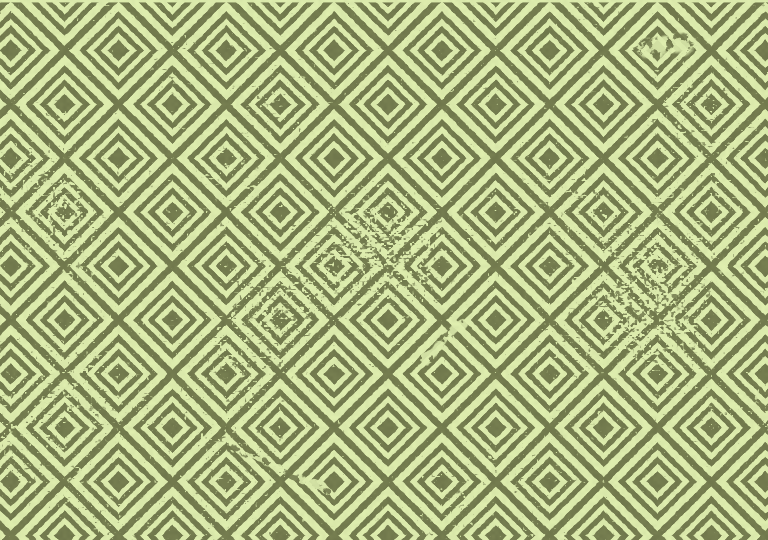
Give the GLSL for this pattern, as a Shadertoy shader.

```glsl
// Nested olive diamonds on pale lime, printed as a diagonal lattice with worn, speckled ink.

const vec3 PAPER = vec3(0.875, 0.935, 0.685);
const vec3 INK = vec3(0.435, 0.465, 0.295);
const float HALF_DIAGONAL = 0.0998;              // in canvas heights
const vec2 LATTICE_CENTRE = vec2(0.7185, 0.607);

float hash(vec2 p) {
    vec3 q = fract(vec3(p.xyx) * 0.1031);
    q += dot(q, q.yzx + 33.33);
    return fract((q.x + q.y) * q.z);
}

float noise(vec2 p) {
    vec2 i = floor(p), f = fract(p);
    f = f * f * (3.0 - 2.0 * f);
    return mix(mix(hash(i), hash(i + vec2(1, 0)), f.x),
               mix(hash(i + vec2(0, 1)), hash(i + vec2(1, 1)), f.x), f.y);
}

float fbm(vec2 p) {
    float sum = 0.0, amplitude = 0.5;
    for (int i = 0; i < 4; i++) {
        sum += amplitude * noise(p);
        p = mat2(1.6, 1.2, -1.2, 1.6) * p + 7.3;
        amplitude *= 0.5;
    }
    return sum / 0.9375;
}

// Soft-edged band between two radii
float band(float d, float inner, float outer, float aa) {
    return smoothstep(inner - aa, inner + aa, d) - smoothstep(outer - aa, outer + aa, d);
}

// Coordinates along the two diagonals; each cell spans -1..1
vec2 diamondCell(vec2 p) {
    vec2 diagonal = vec2(p.x + p.y, p.x - p.y) / (2.0 * HALF_DIAGONAL);
    return 2.0 * (fract(diagonal + 0.5) - 0.5);
}

// Solid core, two rings and the shared lattice line
float diamondInk(float d, float aa) {
    float ink = 1.0 - smoothstep(0.2 - aa, 0.2 + aa, d);
    ink += band(d, 0.33, 0.465, aa);
    ink += band(d, 0.595, 0.73, aa);
    return ink + smoothstep(0.915 - aa, 0.915 + aa, d);
}

float wornPatch(vec2 p, vec2 centre, float radius) {
    vec2 q = (p - centre) / radius;
    return exp(-dot(q, q));
}

float wearAmount(vec2 p) {
    float wear = 0.30 * smoothstep(0.48, 0.78, fbm(p * 4.5 + 3.0));
    wear += 0.85 * wornPatch(p, vec2(0.72, 0.54), 0.11);
    wear += 0.50 * wornPatch(p, vec2(0.53, 0.46), 0.11);
    wear += 0.50 * wornPatch(p, vec2(1.22, 0.43), 0.13);
    wear += 0.45 * wornPatch(p, vec2(1.28, 0.80), 0.08);
    wear += 0.45 * wornPatch(p, vec2(0.12, 0.57), 0.10);
    wear += 0.45 * wornPatch(p, vec2(0.14, 0.28), 0.12);
    return clamp(wear * (0.7 + 0.6 * fbm(p * 18.0)), 0.0, 1.0);
}

// Ragged crease along a segment
float crease(vec2 p, vec2 a, vec2 b, float width) {
    p += 0.025 * (vec2(fbm(p * 35.0), fbm(p * 35.0 + 19.0)) - 0.5);
    vec2 along = b - a;
    float t = clamp(dot(p - a, along) / dot(along, along), 0.0, 1.0);
    float d = length(p - a - t * along);
    return 1.0 - smoothstep(0.6 * width, width, d);
}

void mainImage(out vec4 fragColor, in vec2 fragCoord) {
    vec2 p = fragCoord / iResolution.y;
    float aa = 0.75 / (iResolution.y * HALF_DIAGONAL);

    // Lattice with slightly rough print edges
    vec2 cell = abs(diamondCell(p - LATTICE_CENTRE));
    float d = max(cell.x, cell.y) + 0.025 * (noise(p * 190.0) - 0.5);
    float ink = clamp(diamondInk(d, aa), 0.0, 1.0);

    // Grain eats the lines and spills into the gaps
    float wear = wearAmount(p);
    float grain = mix(noise(p * vec2(230.0, 290.0)), fbm(p * 110.0 + 41.0), 0.4);
    float spill = mix(noise(p * vec2(220.0, 280.0) + 83.0), fbm(p * 90.0), 0.4);
    float loss = smoothstep(-0.08, 0.08, grain - mix(0.86, 0.48, wear));
    float specks = smoothstep(-0.08, 0.08, spill - mix(0.88, 0.54, wear));
    ink = mix(ink * (1.0 - loss), 1.0, 0.85 * specks);

    // Creases replace the print with broken flakes
    float creased = crease(p, vec2(0.787, 0.335), vec2(0.850, 0.402), 0.010);
    creased = max(creased, crease(p, vec2(0.435, 0.167), vec2(0.602, 0.093), 0.007));
    creased = max(creased, crease(p, vec2(1.195, 0.910), vec2(1.270, 0.918), 0.022));
    float flakes = smoothstep(0.50, 0.60, fbm(p * 75.0 + 11.0));
    ink = mix(ink, flakes, 0.9 * creased);

    // Bare strip at the top and faint tonal mottling
    ink *= 1.0 - smoothstep(0.994, 0.997, p.y);
    float mottling = 0.07 * noise(p * 150.0 + 5.0);
    vec3 paper = PAPER * (1.0 - 0.5 * mottling);
    vec3 colour = mix(paper, INK * (1.0 + mottling), ink);
    fragColor = vec4(colour, 1.0);
}
```
